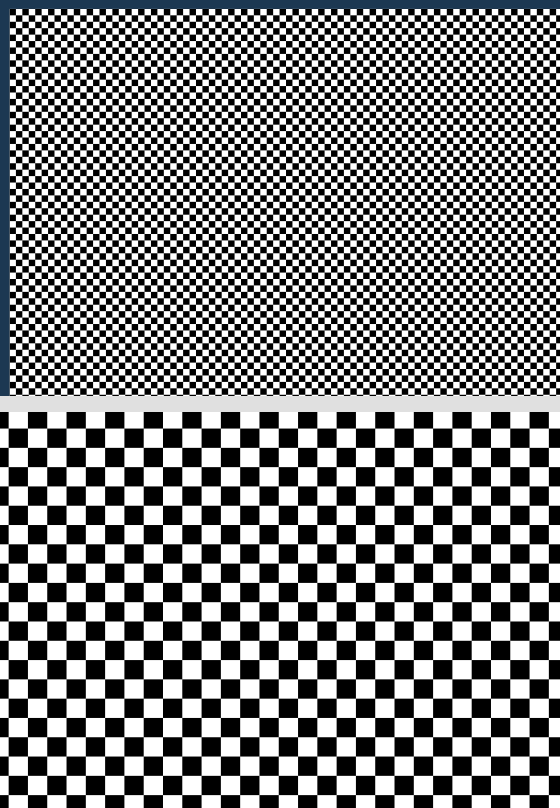
Top: the whole. Bottom: its middle third, enlarged.
Give the GLSL for this pattern, as a WebGL 1 fragment shader.

```glsl
precision highp float;
// Fine black and white checkerboard with a navy band along the left and top edges.

uniform vec2 u_resolution;

// Lengths are fractions of the canvas width.
#define CELL 0.011484
#define LEFT_BAND 0.01693
#define TOP_BAND 0.01589
#define LIGHT vec3(1.0)
#define DARK vec3(0.0)
#define NAVY vec3(0.11, 0.22, 0.32)

// Integral of a square wave that is +1 on even cells and -1 on odd cells.
vec2 squareWaveIntegral(vec2 p) {
  return 1.0 - abs(mod(p, 2.0) - 1.0);
}

// Share of dark in a checkerboard, averaged over a square of the given width.
float checkerCoverage(vec2 p, float width) {
  vec2 wave = (squareWaveIntegral(p + 0.5 * width)
             - squareWaveIntegral(p - 0.5 * width)) / width;
  return 0.5 + 0.5 * wave.x * wave.y;
}

void main() {
  // Distance from the top left corner.
  float pixel = 1.0 / u_resolution.x;
  vec2 fromCorner = vec2(gl_FragCoord.x, u_resolution.y - gl_FragCoord.y) * pixel;
  vec2 board = fromCorner - vec2(LEFT_BAND, TOP_BAND);

  // Checks, starting with a dark cell in the corner.
  float dark = checkerCoverage(board / CELL, pixel / CELL);
  vec3 color = mix(LIGHT, DARK, dark);

  // Bands, with edges smoothed over one pixel.
  vec2 inside = clamp(board / pixel + 0.5, 0.0, 1.0);
  color = mix(NAVY, color, inside.x * inside.y);

  gl_FragColor = vec4(color, 1.0);
}
```
